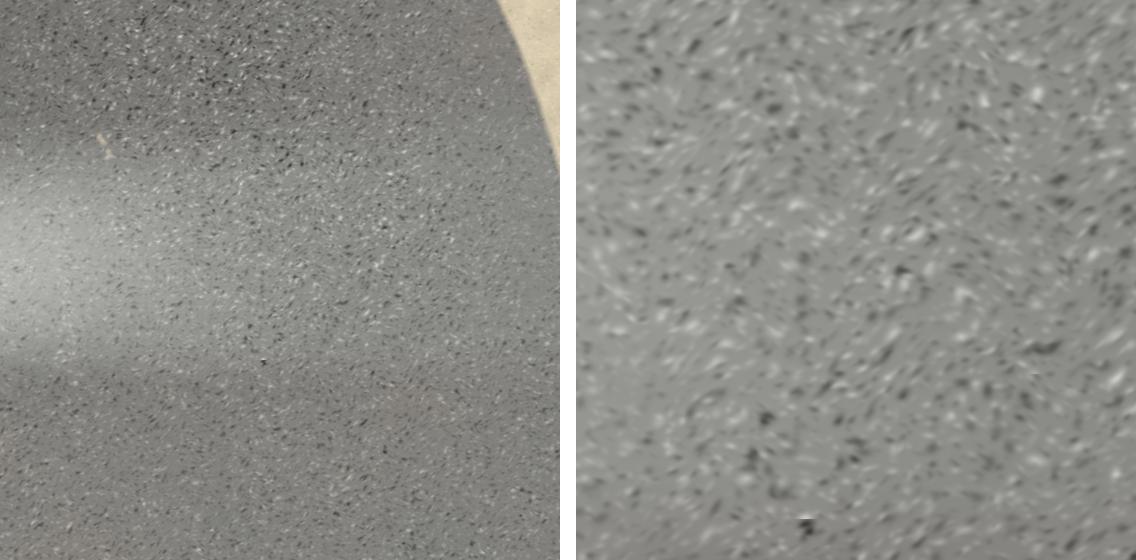
Left: the whole. Right: its middle third, enlarged.
Write a Shadertoy shader that draws this texture.

```glsl
// Worn grey asphalt with slanted light and dark grit, a soft sheen and a sandy verge.

const vec3  ASPHALT_TINT = vec3(1.012, 1.0, 0.966);
const vec3  SHEEN_TINT   = vec3(0.997, 1.006, 0.980);
const vec3  SAND         = vec3(0.84, 0.79, 0.68);
const float TOP_TONE     = 0.456;
const float BOTTOM_TONE  = 0.508;
const float BAND_GAIN    = 0.050;
const float GLOW_GAIN    = 0.145;
const float COARSE_CELLS = 82.0;
const float FINE_CELLS   = 126.0;
const float COARSE_GAIN  = 0.122;
const float FINE_GAIN    = 0.088;
const float GRIT_SLANT   = 0.60;
const float SLANT_SPREAD = 1.4;
const float EDGE_BLUR    = 0.008;

vec3 hash3(vec2 cell) {
    vec3 p = fract(cell.xyx * vec3(0.1031, 0.1030, 0.0973));
    p += dot(p, p.yxz + 33.33);
    return fract((p.xxy + p.yzz) * p.zyx);
}

// Broad, uneven patches from layered sines, roughly -1 to 1
float patches(vec2 p) {
    float sum = 0.0, gain = 0.5;
    for (int i = 0; i < 4; i++) {
        sum += gain * sin(p.x + 1.7 * sin(p.y * 0.8)) * sin(p.y + 1.3 * sin(p.x * 0.7));
        p = mat2(1.5, 1.1, -1.1, 1.5) * p + 2.3;
        gain *= 0.65;
    }
    return sum;
}

// Cellular grit: one tilted soft chip per cell, lit on one flank and shaded on the other
float grit(vec2 p, float lightShare, float seed) {
    vec2 cell = floor(p), local = fract(p);
    float sum = 0.0;
    for (int y = -1; y <= 1; y++)
    for (int x = -1; x <= 1; x++) {
        vec2 offset = vec2(x, y);
        vec3 place = hash3(cell + offset + seed);
        vec3 kind = hash3(cell + offset + seed + 57.0);
        float angle = GRIT_SLANT + (place.z - 0.5) * SLANT_SPREAD;
        float c = cos(angle), s = sin(angle);
        vec2 d = mat2(c, -s, s, c) * (local - offset - 0.05 - 0.9 * place.xy);
        d /= vec2(mix(0.24, 0.44, kind.y), mix(0.18, 0.30, kind.z));
        float side = kind.x < lightShare ? 1.0 : -1.0;
        float strength = 0.22 + 0.85 * kind.y * kind.z + 0.4 * kind.z * kind.z;
        sum += strength * exp(-dot(d, d)) * (side + 1.2 * d.y);
    }
    return sum;
}

// Gaussian pool of light with centre and radii
float pool(vec2 p, vec2 centre, vec2 radii) {
    vec2 d = (p - centre) / radii;
    return exp(-dot(d, d));
}

float segmentDistance(vec2 p, vec2 a, vec2 b) {
    vec2 ab = b - a;
    return length(p - a - ab * clamp(dot(p - a, ab) / dot(ab, ab), 0.0, 1.0));
}

void mainImage(out vec4 fragColor, in vec2 fragCoord) {
    vec2 uv = fragCoord / iResolution.xy;
    float broad = patches(uv * 9.0);
    float clumps = patches(uv * 38.0 + 4.0);

    // Shading of the road: dark top, pale band, glow at the left
    float top = smoothstep(0.62, 0.80, uv.y - 0.08 * uv.x + 0.015 * broad);
    float band = smoothstep(0.29, 0.43, uv.y + 0.02 * broad) * (1.0 - top);
    float glow = pool(uv, vec2(-0.02, 0.53), vec2(0.36, 0.165));
    float tone = mix(BOTTOM_TONE, TOP_TONE + 0.045 * uv.x, top);
    tone += BAND_GAIN * band * (1.0 - 0.45 * uv.x) + GLOW_GAIN * glow;
    tone -= 0.03 * pool(uv, vec2(0.05, 0.31), vec2(0.45, 0.06));
    tone += 0.008 * broad + 0.006 * clumps;

    // Grit is strongest at the top centre and calm in the glow and near the verge
    float contrast = 0.80 + 0.40 * clumps;
    contrast += 0.65 * pool(uv, vec2(0.38, 0.92), vec2(0.24, 0.20));
    contrast += 0.35 * pool(uv, vec2(0.58, 0.58), vec2(0.25, 0.20));
    contrast -= 0.28 * glow + 0.30 * smoothstep(0.72, 1.0, uv.x) * smoothstep(0.2, 0.5, uv.y);
    contrast = max(contrast, 0.2);
    float lightShare = mix(0.36, 0.50, smoothstep(0.2, 0.6, uv.y));
    vec2 bent = uv + 0.004 * sin(uv.yx * vec2(61.0, 53.0) + 2.0 * broad);
    float coarse = grit(bent * COARSE_CELLS, lightShare, 11.0);
    float fine = grit(mat2(0.88, 0.47, -0.47, 0.88) * bent * FINE_CELLS + 90.0, 0.5, 173.0);
    tone += contrast * (COARSE_GAIN * coarse + FINE_GAIN * fine);
    tone = max(tone, 0.24);

    vec3 tint = mix(ASPHALT_TINT, SHEEN_TINT, 0.75 * band);
    tint += vec3(0.012, -0.004, -0.006) * broad * (1.0 - band);
    vec3 color = tone * tint;

    // Two pale flecks
    float fleck = min(segmentDistance(uv, vec2(0.177, 0.756), vec2(0.185, 0.745)),
                      segmentDistance(uv, vec2(0.193, 0.730), vec2(0.197, 0.722)));
    color = mix(color, SAND, 0.6 * (1.0 - smoothstep(0.001, 0.008, fleck)));

    // Sandy verge in the upper right corner, behind a curved, blurred edge
    float drop = 1.0 - uv.y;
    float edge = 0.89 + 0.45 * drop - 0.30 * drop * drop + 0.003 * clumps;
    vec3 sand = SAND * (1.0 + 0.05 * clumps + 0.05 * fine);
    color = mix(color, sand, smoothstep(-EDGE_BLUR, EDGE_BLUR, uv.x - edge));

    fragColor = vec4(color, 1.0);
}
```
